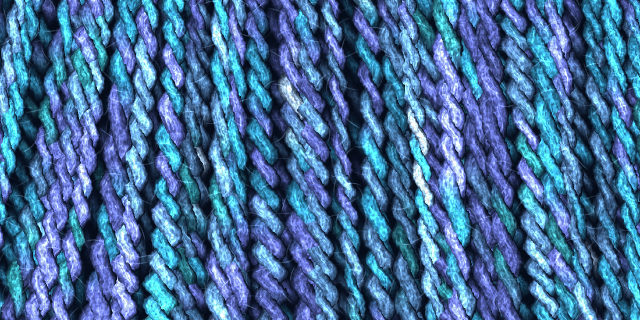
Write a Shadertoy shader that draws this texture.

```glsl
// Hanks of two-ply hand-dyed yarn in turquoise, blue and violet, hanging side by side.
#define SPACING 0.080   // distance between strands, in canvas heights
#define RADIUS 0.0245   // mean radius of one ply
#define PITCH 0.185     // height of one full twist
#define DEPTH 0.036     // how far the back row lies behind
#define DYE_LENGTH 0.27 // length of one dyed stretch
#define EXPOSURE 1.13   // strength of the sunlight
#define FIBRE 0.72      // contrast of the fibres
#define FUZZ 0.007      // raggedness of the ply edges
#define HAIR_CELL 0.05  // grid size of the stray hairs
#define HAIR_GLOW 0.25  // brightness of the stray hairs

const float PI = 3.14159;

float hash(vec2 p) {
    return fract(sin(dot(p, vec2(127.1, 311.7))) * 43758.5453);
}

float noise(vec2 p) {
    vec2 i = floor(p), f = fract(p);
    f = f * f * (3.0 - 2.0 * f);
    return mix(mix(hash(i), hash(i + vec2(1, 0)), f.x),
               mix(hash(i + vec2(0, 1)), hash(i + vec2(1, 1)), f.x), f.y);
}

// One dye bath, chosen by its share
vec3 dyeBath(float t) {
    vec3 turquoise = vec3(0.18, 0.63, 0.78), steel = vec3(0.38, 0.60, 0.81);
    vec3 violet = vec3(0.41, 0.44, 0.82), teal = vec3(0.16, 0.58, 0.59);
    vec3 pale = vec3(0.68, 0.80, 0.90);
    return t < 0.31 ? turquoise : t < 0.57 ? steel : t < 0.90 ? violet : t < 0.98 ? teal : pale;
}

// Dye along a ply, blending from one stretch to the next
vec3 dye(float y, float strand, float ply) {
    float s = y / DYE_LENGTH + 9.0 * hash(vec2(strand, 5.0 + ply));
    float i = floor(s), own = 0.9 * hash(vec2(strand, 31.0));
    vec2 key = vec2(i, strand * 2.0 + ply), next = key + vec2(1, 0);
    float a = hash(key + 0.3) < 0.4 ? own : hash(key);
    float b = hash(next + 0.3) < 0.4 ? own : hash(next);
    float blend = smoothstep(0.2, 0.8, s - i);
    float tone = mix(hash(key + 0.7), hash(next + 0.7), blend);
    return mix(dyeBath(a), dyeBath(b), blend) * mix(0.72, 1.28, tone);
}

vec3 yarn(vec2 p) {
    // Strands lean right on the left side and slightly left on the right side
    float lean = mix(0.17, -0.08, smoothstep(0.1, 1.1, p.x));
    float u = p.x - lean * (p.y - 0.5);
    u += FUZZ * (noise(p * vec2(170.0, 90.0)) - 0.5);

    // Find the topmost ply among two rows of strands
    float top = -1.0, across = 0.0, strand = 0.0, ply = 0.0;
    for (int row = 0; row < 2; row++) {
        float shift = 0.5 * float(row);
        float column = floor(u / SPACING + shift);
        for (int k = -1; k <= 1; k++) {
            float place = column + float(k);
            float id = place + 100.0 * float(row);
            float size = RADIUS * mix(0.78, 1.15, hash(vec2(id, 1.0)));
            float lift = 0.022 * (hash(vec2(id, 2.0)) - 0.5) - DEPTH * float(row);
            float centre = (place + 0.5 - shift + 0.5 * (hash(vec2(id, 3.0)) - 0.5)) * SPACING
                + 0.05 * (hash(vec2(id, 4.0)) - 0.5) * (p.y - 0.5)
                + 0.010 * (noise(vec2(p.y * 4.0, id)) - 0.5);
            float turn = 2.0 * PI * (p.y / PITCH * mix(0.8, 1.25, hash(vec2(id, 8.0)))
                + hash(vec2(id, 9.0))) + 2.0 * noise(vec2(p.y * 4.0, id + 50.0));
            for (int n = 0; n < 2; n++) {
                float phase = turn + PI * float(n);
                float r = size * mix(0.75, 1.25, noise(vec2(p.y * 7.0, id * 3.0 + float(n))));
                float x = (u - centre - 0.72 * size * cos(phase)) / r;
                float z = lift + 0.72 * size * sin(phase) + r * sqrt(max(1.0 - x * x, 0.0));
                if (abs(x) < 1.0 && z > top) {
                    top = z; across = x; strand = id; ply = float(n);
                }
            }
        }
    }
    vec3 shadow = vec3(0.02, 0.045, 0.10);
    if (top < -0.5) return shadow;

    // Fibres run along the ply, with loose fluff on top
    float seed = strand * 7.0 + ply * 3.0;
    float coarse = noise(vec2(across * 5.0 - p.y * 12.0 + seed, p.y * 30.0));
    float fine = noise(vec2(across * 11.0 - p.y * 30.0 + seed, p.y * 65.0));
    float fluff = noise(p * vec2(150.0, 110.0) + seed);
    float fibre = 0.3 * coarse + 0.4 * fine + 0.3 * fluff;

    // Sun from the upper left, with deep shade between the strands
    float facing = 1.0 - across * across - 0.16 * across + 0.06;
    float open = smoothstep(-0.035, 0.04, top);
    float light = EXPOSURE * max(facing, 0.0) * open * (1.0 + FIBRE * (fibre - 0.5) * 2.0);
    light *= mix(0.72, 1.28, hash(vec2(strand, 61.0)));
    vec3 sheen = vec3(0.55, 0.62, 0.66) * fibre * fibre * light * 0.35;
    return shadow + dye(p.y, strand, ply) * light * 0.95 + sheen;
}

// Short bent hairs scattered over the yarn
float hairs(vec2 p, float pixel) {
    float glow = 0.0;
    vec2 cell = floor(p / HAIR_CELL);
    for (int j = -1; j <= 1; j++)
    for (int i = -1; i <= 1; i++) {
        vec2 c = cell + vec2(i, j);
        vec2 root = (c + vec2(hash(c), hash(c + 17.0))) * HAIR_CELL;
        float angle = PI * hash(c + 29.0);
        vec2 d = mat2(cos(angle), -sin(angle), sin(angle), cos(angle)) * (p - root);
        d.y += 20.0 * (hash(c + 41.0) - 0.5) * d.x * d.x;
        float line = 1.0 - smoothstep(0.0003, 0.0003 + pixel, abs(d.y));
        glow = max(glow, line * smoothstep(0.035, 0.01, abs(d.x)) * hash(c + 53.0));
    }
    return glow;
}

void mainImage(out vec4 fragColor, in vec2 fragCoord) {
    // Four samples per pixel smooth the edges
    vec3 color = vec3(0.0);
    for (int s = 0; s < 4; s++) {
        vec2 offset = vec2(s % 2, s / 2) * 0.5 - 0.25;
        color += 0.25 * min(yarn((fragCoord + offset) / iResolution.y), 1.0);
    }
    vec2 p = fragCoord / iResolution.y;
    color += HAIR_GLOW * hairs(p, 1.0 / iResolution.y) * vec3(0.7, 0.85, 1.0);
    color *= 1.0 + 0.35 * (noise(p * 230.0) - 0.5);
    fragColor = vec4(clamp(color, 0.0, 1.0), 1.0);
}
```
